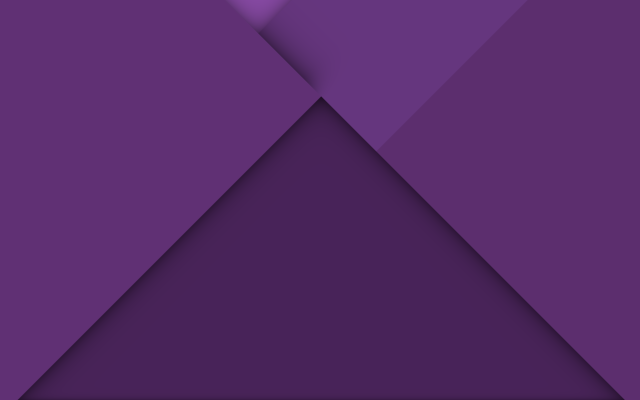
Give the GLSL for this background, as a WebGL 2 fragment shader.

```glsl
#version 300 es
precision highp float;

uniform vec2 u_resolution;
out vec4 outColor;

// Layout, in canvas heights; x is measured from the centre
const vec2 APEX = vec2(0.003, 0.759);
const float GLOW_EDGE = -0.2224;  // where the bright corner meets the upper sheet
const float FOLD_EDGE = 0.1945;   // where the upper sheet meets the right sheet

// Sheet colours
const vec3 LEFT_SHEET = vec3(0.376, 0.190, 0.455);
const vec3 RIGHT_SHEET = vec3(0.360, 0.180, 0.431);
const vec3 UPPER_SHEET = vec3(0.398, 0.212, 0.494);
const vec3 BRIGHT_CORNER = vec3(0.540, 0.295, 0.655);
const vec3 DARK_TRIANGLE = vec3(0.284, 0.139, 0.348);

// Shadow strengths and widths
const float TRIANGLE_SHADE = 0.40;
const float TRIANGLE_SPREAD = 0.021;
const float SHEET_SHADE = 0.42;
const float SHEET_SPREAD = 0.032;
const float CORNER_SHADE = 0.30;
const float CORNER_SPREAD = 0.022;
const float BASE_SHADE = 0.25;
const float BASE_SPREAD = 0.006;

// Soft step across an edge, about one pixel wide
float cover(float d) {
    float halfPixel = 0.75 / u_resolution.y;
    return smoothstep(-halfPixel, halfPixel, d);
}

// Light left over at a distance from the sheet casting the shadow
float shade(float d, float strength, float spread) {
    return 1.0 - strength * exp(-max(d, 0.0) / spread);
}

void main() {
    vec2 p = (gl_FragCoord.xy - vec2(0.5 * u_resolution.x, 0.0)) / u_resolution.y;

    // Diagonal axes through the apex: u to the upper right, v to the lower right
    vec2 q = p - APEX;
    float u = (q.x + q.y) * inversesqrt(2.0);
    float v = (q.x - q.y) * inversesqrt(2.0);

    // Bright corner, shaded by both neighbouring sheets
    vec3 corner = BRIGHT_CORNER
        * shade(GLOW_EDGE - v, CORNER_SHADE, CORNER_SPREAD)
        * shade(u, CORNER_SHADE, CORNER_SPREAD);

    // Upper sheet, shaded by the left sheet until its tip
    float tipFade = smoothstep(0.015, -0.07, v);
    vec3 upper = UPPER_SHEET * shade(u, SHEET_SHADE * tipFade, SHEET_SPREAD);

    // Sheets on the right of the long diagonal
    vec3 right = mix(corner, upper, cover(v - GLOW_EDGE));
    right = mix(right, RIGHT_SHEET, cover(v - FOLD_EDGE));

    // Recessed triangle, shaded along all three sides
    vec3 triangle = DARK_TRIANGLE
        * shade(v, TRIANGLE_SHADE, TRIANGLE_SPREAD)
        * shade(-u, TRIANGLE_SHADE, TRIANGLE_SPREAD)
        * shade(p.y, BASE_SHADE, BASE_SPREAD);

    vec3 left = mix(LEFT_SHEET, triangle, cover(v));
    outColor = vec4(mix(left, right, cover(u)), 1.0);
}
```
